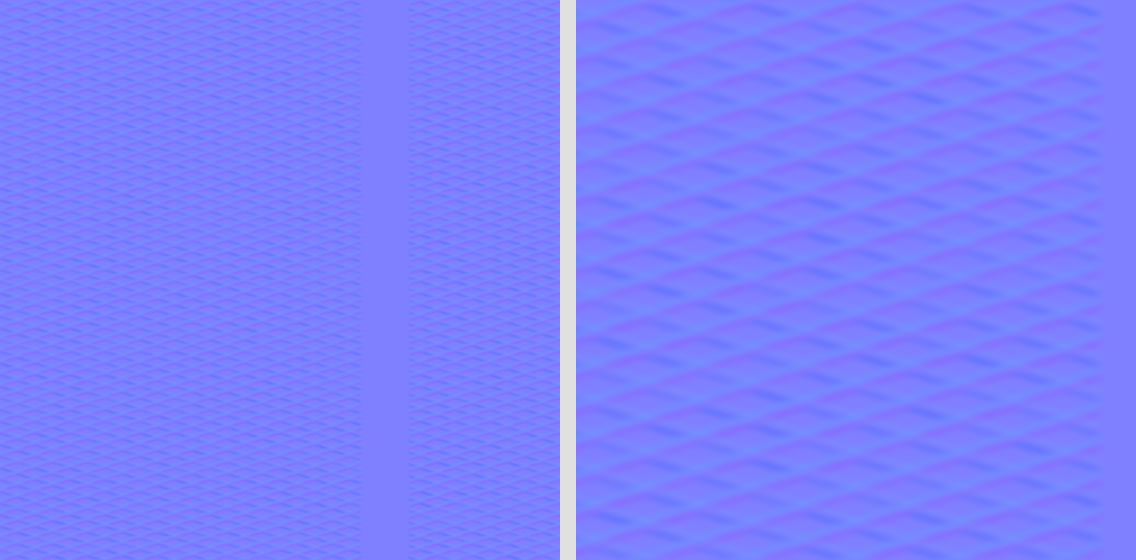
Left, the full canvas; right, a detail of the centre.
This texture map is drawn by a WebGL 2 fragment shader. Its source:

```glsl
#version 300 es
precision highp float;
// Tangent-space normal map of a fine, flat diamond weave with one smooth vertical band.

#define COLUMNS 16.0        // diamonds across the whole tile
#define ROWS 48.0           // diamonds from bottom to top
#define BAND_LEFT 0.652
#define BAND_RIGHT 0.724
#define EDGE_FADE 0.013     // softness of the weave beside the band
#define THREAD_WIDTH 0.15   // in units of the thread spacing
#define SLOPE_OFFSET 0.13   // shaded sides relative to the thread axis
#define WEAR 0.75           // variation between diamonds

uniform vec2 u_resolution;
out vec4 fragColor;

const vec3 FLAT_NORMAL = vec3(0.497, 0.502, 1.0);

// Normal tilts on the two sides of each thread direction
const vec2 RISING_UPPER = vec2(-0.028, 0.032);
const vec2 RISING_LOWER = vec2(0.022, -0.052);
const vec2 FALLING_UPPER = vec2(-0.006, 0.020);
const vec2 FALLING_LOWER = vec2(-0.066, -0.030);

float hash(vec2 p) {
    vec3 q = fract(p.xyx * vec3(0.1031, 0.1030, 0.0973));
    q += dot(q, q.yzx + 33.33);
    return fract((q.x + q.y) * q.z);
}

// Soft ridge centred on every whole number
float ridge(float phase) {
    float d = (phase - round(phase)) / THREAD_WIDTH;
    return exp(-d * d);
}

// Bump between whole numbers, zero on each of them
float segment(float phase) {
    float t = fract(phase);
    return smoothstep(0.0, 0.4, t) * smoothstep(1.0, 0.6, t);
}

// Random strength of a diamond; both indices wrap with the tile
float diamondStrength(float rising, float falling) {
    // One turn across shifts the two phases by -COLUMNS and +COLUMNS
    vec2 cell = vec2(falling - rising, falling + rising);
    cell = mod(cell, 2.0 * vec2(COLUMNS, ROWS));
    return 1.0 + WEAR * (hash(cell + 7.0) - 0.5);
}

vec2 weaveTilt(vec2 weave) {
    float rising = weave.y - weave.x;
    float falling = weave.y + weave.x;
    float lowerRising = rising + SLOPE_OFFSET;
    float lowerFalling = falling + SLOPE_OFFSET;

    // Rising threads run through, weakening at the crossings
    float risingStrength = 0.55 + 0.45 * segment(falling)
        * diamondStrength(round(lowerRising), floor(falling));
    vec2 tilt = RISING_LOWER * ridge(lowerRising) * risingStrength;
    tilt += RISING_UPPER * ridge(rising - SLOPE_OFFSET);

    // Falling threads show as short strokes between the rising ones
    float fallingStrength = segment(rising)
        * diamondStrength(floor(rising), round(lowerFalling));
    tilt += FALLING_LOWER * ridge(lowerFalling) * fallingStrength;
    tilt += FALLING_UPPER * ridge(falling - SLOPE_OFFSET);
    return tilt;
}

void main() {
    vec2 uv = gl_FragCoord.xy / u_resolution;

    // Distance measured rightward from the band and wrapping
    float across = fract(uv.x - BAND_RIGHT);
    float weaveWidth = 1.0 - (BAND_RIGHT - BAND_LEFT);

    // The weave sinks into the flat band on both sides
    float cover = smoothstep(0.0, EDGE_FADE, across)
        * smoothstep(weaveWidth, weaveWidth - EDGE_FADE, across);

    vec3 color = FLAT_NORMAL;
    color.rg += weaveTilt(uv * vec2(COLUMNS, ROWS)) * cover;
    fragColor = vec4(color, 1.0);
}
```
